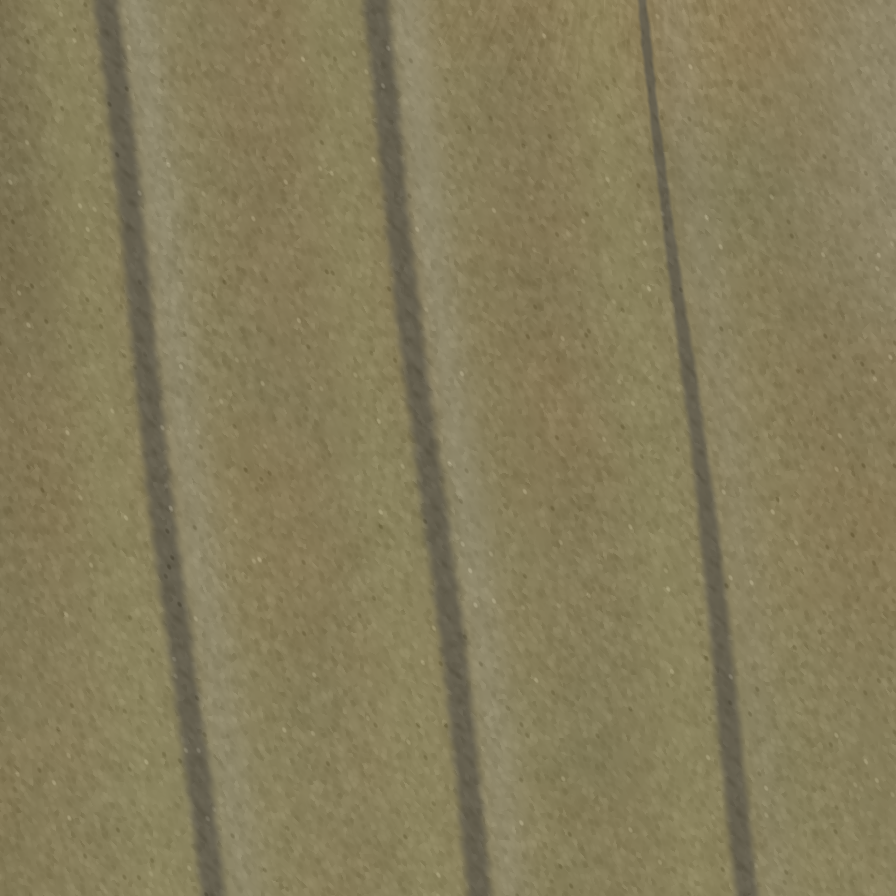
Reproduce this texture procedurally as a WebGL 1 fragment shader.

```glsl
precision highp float;
uniform vec2 u_resolution;

#define SEAM_COUNT 3.0
#define PITCH 0.301
#define FIRST_SEAM 0.116
#define LEAN 0.119
#define SEAM_HALF_WIDTH 0.0155
#define STITCH_LENGTH 0.031
#define GRAIN_SCALE 165.0
#define GRAIN_STRENGTH 0.034
#define NAP_COLOR vec3(0.512, 0.467, 0.338)
#define OLIVE_COLOR vec3(0.550, 0.522, 0.372)
#define PALE_COLOR vec3(0.575, 0.550, 0.450)
#define SEAM_COLOR vec3(0.385, 0.365, 0.305)

vec2 hash2(vec2 p) {
  return fract(sin(vec2(dot(p, vec2(127.1, 311.7)), dot(p, vec2(269.5, 183.3)))) * 4375.85);
}

// Cellular noise: distance to the nearest point, and that point's random value
vec2 cellular(vec2 p) {
  vec2 cell = floor(p);
  vec2 nearest = vec2(9.0, 0.0);
  for (int j = -1; j <= 1; j++) {
    for (int i = -1; i <= 1; i++) {
      vec2 id = cell + vec2(float(i), float(j));
      vec2 rnd = hash2(id);
      float dist = length(id + rnd - p);
      if (dist < nearest.x) nearest = vec2(dist, hash2(id + 17.3).x);
    }
  }
  return nearest;
}

// Layered, warped sines in about -1..1
float mottle(vec2 p) {
  float sum = 0.0;
  float amp = 0.5;
  for (int i = 0; i < 5; i++) {
    sum += amp * sin(p.x + 1.3 * sin(p.y * 0.8)) * cos(p.y + 1.1 * sin(p.x * 0.7));
    p = mat2(1.35, 1.15, -1.15, 1.35) * p + 2.7;
    amp *= 0.62;
  }
  return sum;
}

float bump(float x, float center, float width) {
  float k = (x - center) / width;
  return exp(-k * k);
}

// Random tuft brightness, -1..1, fading away from each tuft's middle
float tufts(vec2 p) {
  vec2 c = cellular(p);
  return (c.y * 2.0 - 1.0) * (1.0 - smoothstep(0.15, 0.85, c.x));
}

void main() {
  vec2 uv = gl_FragCoord.xy / u_resolution;
  float down = 1.0 - uv.y;

  // Leaning seams: signed distance to the nearest one
  float bend = 0.003 * sin(down * 7.0 + uv.x * 5.0);
  float across = (uv.x - FIRST_SEAM - LEAN * down - bend) / PITCH;
  float seamId = clamp(floor(across + 0.5), 0.0, SEAM_COUNT - 1.0);
  float d = (across - seamId) * PITCH;
  float narrow = step(SEAM_COUNT - 1.5, seamId);
  float halfWidth = SEAM_HALF_WIDTH * mix(1.0, mix(0.36, 0.92, smoothstep(0.1, 0.85, down)), narrow);

  // Velvet nap with broad, low-contrast mottling
  float broad = mottle(uv * vec2(9.0, 7.0) + vec2(1.4, 3.1));
  float fine = mottle(uv * vec2(38.0, 30.0));
  vec3 color = mix(NAP_COLOR, OLIVE_COLOR, smoothstep(0.15, 1.0, down) * 0.4);
  color += broad * vec3(0.020, 0.017, 0.016) + fine * vec3(0.008, 0.007, 0.007);
  color += vec3(0.012, -0.004, -0.008) * mottle(uv.yx * 8.0 + 5.0);
  color *= 1.0 - 0.11 * (1.0 - smoothstep(-0.1, 0.16, uv.x)) * (1.0 - 0.7 * down);

  // Rounded panels: olive before a seam, pale after it
  color = mix(color, OLIVE_COLOR, 0.72 * bump(d, -0.052, 0.046));
  float paleFade = mix(0.85, 0.45, narrow) * (1.0 - 0.25 * down);
  color = mix(color, PALE_COLOR, paleFade * bump(d, 0.036, 0.028));
  color = mix(color, OLIVE_COLOR, 0.3 * bump(d, 0.075, 0.04));

  // Brushed fan of hairs at the upper right, and a pale worn corner
  vec2 fan = uv - vec2(0.70, 1.35);
  float hair = tufts(vec2(atan(fan.x, -fan.y) * 75.0, length(fan) * 28.0));
  float brushed = smoothstep(0.78, 1.0, uv.y) * smoothstep(0.40, 0.52, uv.x);
  color += brushed * (hair * 0.022 + vec3(0.022, 0.010, 0.002));
  float worn = smoothstep(0.86, 1.04, uv.x + 0.02 * broad) * smoothstep(0.45, 0.85, uv.y);
  color = mix(color, PALE_COLOR, 0.75 * worn);

  // Soft groove with small angled stitches
  float stitch = abs(fract((uv.y + d * 0.7) / STITCH_LENGTH) - 0.5) * 2.0;
  float edge = abs(d) + 0.0022 * (stitch - 0.5) * (1.0 - 0.6 * narrow) + 0.0012 * fine;
  float groove = 1.0 - smoothstep(halfWidth * 0.42, halfWidth * 1.3, edge);
  color = mix(color, SEAM_COLOR, groove * 0.9);
  float thread = bump(d, 0.003 * sin(uv.y * 90.0), halfWidth * 0.36);
  color -= 0.05 * thread * smoothstep(0.55, 1.0, stitch) * (0.65 + 0.35 * fine);

  // Slanted fibre grain with sparse bright and dark flecks
  vec2 slant = vec2(uv.x + 0.35 * uv.y, uv.y * 0.72);
  float grain = tufts(slant * GRAIN_SCALE) + 0.6 * tufts(slant * GRAIN_SCALE * 0.53 + 31.0);
  color += GRAIN_STRENGTH * grain * (1.0 - 0.35 * groove);
  vec2 fleck = cellular(slant * 62.0 + 9.0);
  float spot = 1.0 - smoothstep(0.06, 0.19, fleck.x);
  color += spot * (0.10 * smoothstep(0.90, 0.99, fleck.y) - 0.07 * smoothstep(0.14, 0.03, fleck.y));

  gl_FragColor = vec4(clamp(color, 0.0, 1.0), 1.0);
}
```
